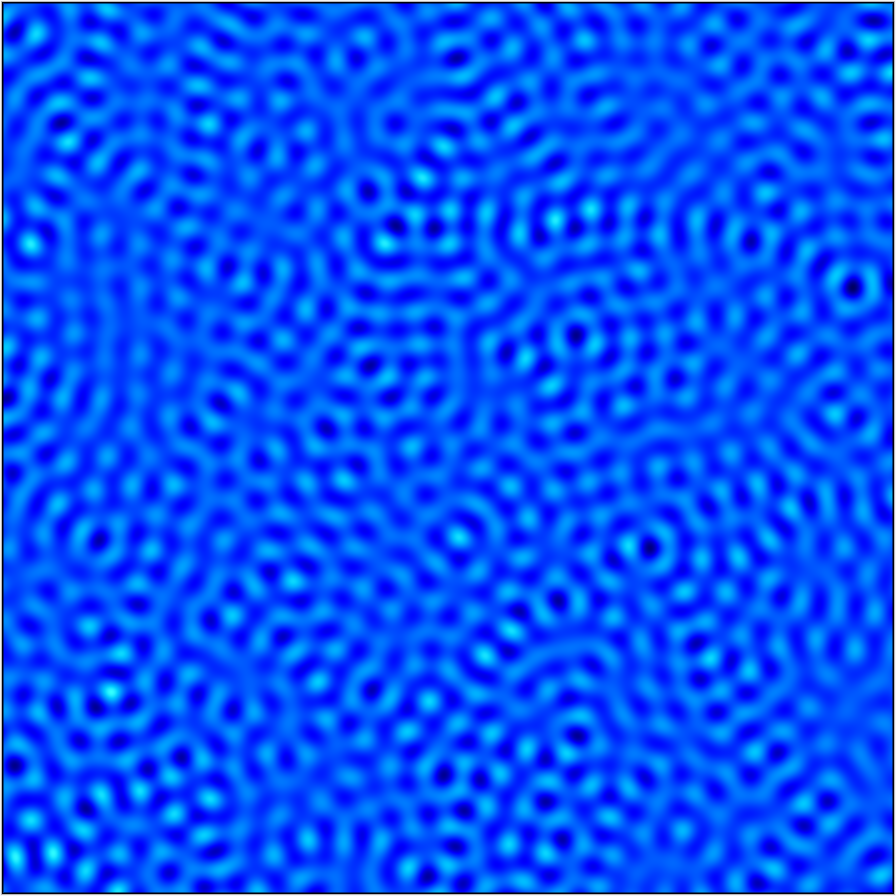
A Shadertoy shader for this pattern:

```glsl
const float TAU = 6.2831853;
const int WAVES = 96;               // plane waves summed into the field
const float FREQUENCY = 26.5;       // mean wave cycles across the canvas
const float FREQUENCY_SPREAD = 0.07;
const float GREEN_MEAN = 0.30;      // green level of the calm areas
const float GREEN_DEVIATION = 0.175;
const float TROUGH_DARKENING = 1.4;
const float MARGIN_WIDTH = 1.0 / 512.0;
const float FRAME_WIDTH = 1.0 / 512.0;
const vec3 MARGIN_COLOR = vec3(0.96);
const vec3 FRAME_COLOR = vec3(0.0, 0.0, 0.04);

float hash(float n) {
    return fract(sin(n * 12.9898 + 4.1414) * 43758.5453);
}

// Isotropic random waves of nearly one wavelength, with unit variance
float waveField(vec2 p) {
    float sum = 0.0;
    for (int i = 0; i < WAVES; i++) {
        float n = float(i);
        float angle = 0.5 * TAU * (n + hash(n)) / float(WAVES);
        float spread = FREQUENCY_SPREAD * (2.0 * hash(n + 131.0) - 1.0);
        float phase = hash(n + 277.0);
        vec2 direction = vec2(cos(angle), sin(angle));
        sum += cos(TAU * (FREQUENCY * (1.0 + spread) * dot(p, direction) + phase));
    }
    return sum / sqrt(0.5 * float(WAVES));
}

// Navy troughs, blue slopes, cyan crests
vec3 waveColor(float height) {
    float level = GREEN_MEAN + GREEN_DEVIATION * height;
    float red = 0.25 * smoothstep(0.75, 1.1, level);
    float blue = 0.995 + TROUGH_DARKENING * min(level, 0.0);
    return clamp(vec3(red, level, blue), 0.0, 1.0);
}

// Antialiased cover of the band closer to the edge than the given width
float edgeBand(float edgeDistance, float width, float pixel) {
    return clamp((width - edgeDistance) / pixel + 0.5, 0.0, 1.0);
}

void mainImage(out vec4 fragColor, in vec2 fragCoord) {
    float pixel = 1.0 / min(iResolution.x, iResolution.y);
    vec2 p = fragCoord * pixel;
    vec3 color = waveColor(waveField(p));

    // Thin dark frame inside a pale margin
    vec2 inset = min(p, iResolution.xy * pixel - p);
    float edgeDistance = min(inset.x, inset.y);
    color = mix(color, FRAME_COLOR, edgeBand(edgeDistance, MARGIN_WIDTH + FRAME_WIDTH, pixel));
    color = mix(color, MARGIN_COLOR, edgeBand(edgeDistance, MARGIN_WIDTH, pixel));

    fragColor = vec4(color, 1.0);
}
```
